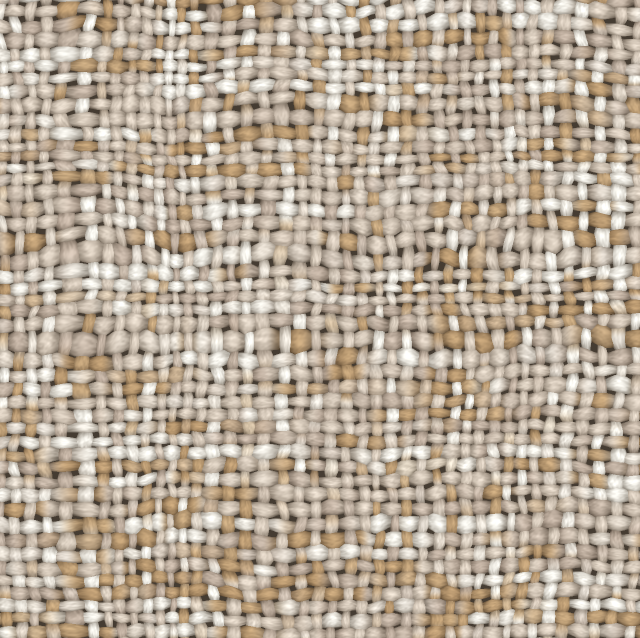
Give the GLSL for this texture, as a WebGL 2 fragment shader.

```glsl
#version 300 es
precision highp float;
// Coarse plain-weave cloth of uneven, slubby beige yarns.

uniform vec2 u_resolution;
out vec4 fragColor;

const float PI = 3.14159265;
const vec2 THREADS = vec2(42.0, 46.0);    // warp and weft yarns across the canvas
const vec2 SPACING_FREQ = vec2(13.0, 14.0);
const float SPACING_AMOUNT = 1.1;         // unevenness of yarn spacing
const float WARP_RADIUS = 0.36;
const float WEFT_RADIUS = 0.47;
const float WEFT_LIFT = 0.08;             // weft sits slightly proud
const float WOBBLE = 0.34;
const float FIBRE_CONTRAST = 0.24;
const float SHADE_LOW = 0.27;
const float SHADE_HIGH = 1.05;
const vec3 SHADOW_TINT = vec3(1.0, 1.07, 1.16);
const vec3 BEIGE = vec3(0.85, 0.80, 0.74);
const vec3 CREAM = vec3(0.95, 0.94, 0.91);
const vec3 TAN = vec3(0.73, 0.59, 0.41);
const vec3 TAUPE = vec3(0.73, 0.66, 0.60);
const int SAMPLES = 2;                    // supersampling per axis

float hash(vec2 p) {
    vec3 q = fract(p.xyx * vec3(0.1031, 0.1030, 0.0973));
    q += dot(q, q.yzx + 33.33);
    return fract((q.x + q.y) * q.z);
}

float noise(vec2 p) {
    vec2 i = floor(p), f = fract(p);
    f = f * f * (3.0 - 2.0 * f);
    return mix(mix(hash(i), hash(i + vec2(1, 0)), f.x),
               mix(hash(i + vec2(0, 1)), hash(i + vec2(1, 1)), f.x), f.y);
}

// Yarn colour drifts between dyed fibres along its length.
vec3 yarnColour(float along, float seed) {
    float cream = noise(vec2(along * 0.22, seed + 1.0)) * 0.65 + hash(vec2(seed, 7.0)) * 0.35;
    float tan_ = noise(vec2(along * 0.30 + 40.0, seed + 2.0));
    float taupe = noise(vec2(along * 0.45 + 80.0, seed + 3.0));
    vec3 c = mix(BEIGE, TAUPE, 0.75 * smoothstep(0.45, 0.85, taupe));
    c = mix(c, CREAM, smoothstep(0.45, 0.72, cream));
    return mix(c, TAN, 0.85 * smoothstep(0.62, 0.88, tan_));
}

// One yarn: rgb is its shaded colour, a its height (negative where absent).
vec4 yarn(float along, float across, float seed, float crown, float radius, float lift) {
    float lean = (noise(vec2(along * 0.8, seed + 4.0)) - 0.5) * WOBBLE;
    float slub = 0.72 + 0.58 * noise(vec2(along * 0.4, seed + 5.0));
    float rise = 0.5 + 0.5 * crown;
    float d = (across - lean) / (radius * slub * mix(0.76, 1.12, rise));
    if (abs(d) >= 1.0) return vec4(0.0, 0.0, 0.0, -1.0);

    float profile = sqrt(1.0 - d * d);
    float height = 0.52 * profile + 0.48 * rise;
    // Twisted fibres run obliquely along the yarn.
    float fibre = noise(vec2(along * 2.6 + d * 1.2, d * 3.5 + seed * 9.0)) * 0.6
                + noise(vec2(along * 6.0 - d * 2.0, d * 5.0 + seed * 5.0)) * 0.4;
    float shade = mix(SHADE_LOW, SHADE_HIGH, height) + 0.05 * d;
    shade += FIBRE_CONTRAST * (fibre - 0.5);
    vec3 c = yarnColour(along, seed) * pow(vec3(max(shade, 0.05)), SHADOW_TINT);
    return vec4(c, height + lift);
}

vec3 cloth(vec2 p) {
    // Uneven spacing and a gentle bow of the whole weave.
    vec2 w = p * THREADS;
    w.x += SPACING_AMOUNT * noise(vec2(p.x * SPACING_FREQ.x, 91.0));
    w.y += SPACING_AMOUNT * noise(vec2(p.y * SPACING_FREQ.y, 57.0));
    w += 0.7 * vec2(noise(p * 7.0 + 11.0), noise(p * 7.0 + 29.0));

    // Dark gap between yarns.
    vec4 top = vec4(BEIGE * pow(vec3(SHADE_LOW + 0.05), SHADOW_TINT), 0.0);
    vec2 cell = floor(w);
    for (int k = -1; k <= 1; k++) {
        vec2 id = cell + float(k);
        vec2 offset = w - id - 0.5;
        float weftCrown = cos(PI * (w.x - 0.5 + id.y));
        float warpCrown = -cos(PI * (w.y - 0.5 + id.x));
        vec4 weft = yarn(w.x, offset.y, id.y * 8.0, weftCrown, WEFT_RADIUS, WEFT_LIFT);
        vec4 warp = yarn(w.y, offset.x, id.x * 8.0 + 600.0, warpCrown, WARP_RADIUS, 0.0);
        if (weft.a > top.a) top = weft;
        if (warp.a > top.a) top = warp;
    }
    return top.rgb;
}

void main() {
    vec3 sum = vec3(0.0);
    for (int y = 0; y < SAMPLES; y++) {
        for (int x = 0; x < SAMPLES; x++) {
            vec2 shift = (vec2(x, y) + 0.5) / float(SAMPLES) - 0.5;
            sum += cloth((gl_FragCoord.xy + shift) / u_resolution);
        }
    }
    fragColor = vec4(clamp(sum / float(SAMPLES * SAMPLES), 0.0, 1.0), 1.0);
}
```
